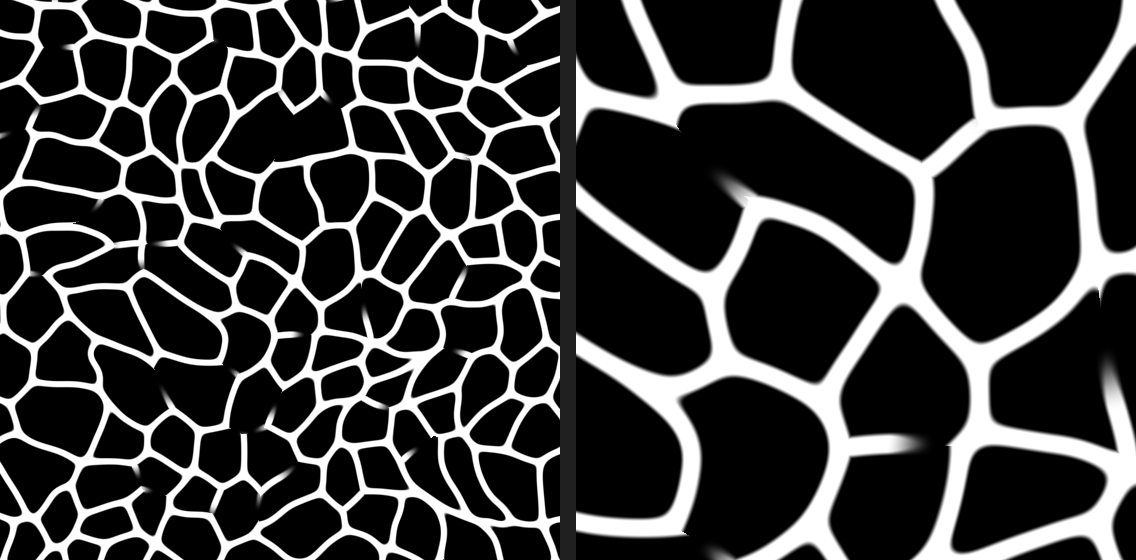
Left: the whole. Right: its middle third, enlarged.
Write a Shadertoy shader that draws this pattern.

```glsl
// Irregular network of white walls around black cells, like a tissue section.
// A jittered Voronoi grid is bent by noise; wall distances are converted back
// to canvas units for an even width, and a few walls fade out part way.

vec2 hash2(vec2 p) {
    vec3 q = fract(p.xyx * vec3(0.1031, 0.1030, 0.0973) + 0.37);
    q += dot(q, q.yzx + 33.33);
    return fract((q.xx + q.yz) * q.zy);
}

vec2 noise2(vec2 p) {
    vec2 i = floor(p), f = fract(p);
    f = f * f * f * (f * (f * 6.0 - 15.0) + 10.0);
    return mix(mix(hash2(i), hash2(i + vec2(1, 0)), f.x),
               mix(hash2(i + vec2(0, 1)), hash2(i + vec2(1, 1)), f.x), f.y) - 0.5;
}

// Cell centre: staggered rows with random offsets
vec2 site(vec2 cell) {
    float stagger = 0.5 * mod(cell.y, 2.0) - 0.25;
    return cell + 0.5 + vec2(stagger, 0.0) + 0.68 * (hash2(cell + 40.0) - 0.5);
}

// Canvas to grid space: wavy, with cells stretched diagonally at lower left
vec2 bend(vec2 uv) {
    vec2 axis = vec2(0.8, -0.6), r = uv - vec2(0.22, 0.4);
    vec2 p = uv - axis * 0.36 * dot(r, axis) * exp(-dot(r, r) * 10.0);
    return p * 11.2 + 1.0 * noise2(uv * 4.5 + 7.0) + 0.26 * noise2(uv * 13.0 + 31.0);
}

void mainImage(out vec4 fragColor, in vec2 fragCoord) {
    vec2 uv = fragCoord / iResolution.y;
    vec2 p = bend(uv);

    // Local stretch of the grid, used to measure walls in canvas units
    float h = 0.001;
    vec2 gradX = (bend(uv + vec2(h, 0)) - p) / h;
    vec2 gradY = (bend(uv + vec2(0, h)) - p) / h;

    // Nearest cell centre
    vec2 home = floor(p), homeSite = p;
    float nearest = 1e3;
    for (int y = -2; y <= 2; y++)
    for (int x = -2; x <= 2; x++) {
        vec2 cell = floor(p) + vec2(x, y), s = site(cell);
        float d = dot(s - p, s - p);
        if (d < nearest) { nearest = d; home = cell; homeSite = s; }
    }

    // Whole walls blend into rounded corners; broken walls are drawn apart
    float blend = 1e-12, brokenInk = 0.0;
    for (int y = -2; y <= 2; y++)
    for (int x = -2; x <= 2; x++) {
        if (x == 0 && y == 0) continue;
        vec2 cell = home + vec2(x, y), s = site(cell);
        vec2 normal = normalize(s - homeSite);
        vec2 fromMiddle = p - 0.5 * (s + homeSite);
        float d = -dot(fromMiddle, normal)
                / length(vec2(dot(gradX, normal), dot(gradY, normal)));

        vec2 chance = hash2(home + cell + 150.0);
        if (chance.x > 0.1) {
            blend += exp(-260.0 * d);
        } else {
            // Same direction seen from both sides of the wall
            vec2 along = vec2(-normal.y, normal.x) * (normal.x < 0.0 ? -1.0 : 1.0);
            float t = dot(fromMiddle, along) * (chance.x < 0.05 ? -1.0 : 1.0);
            float gap = smoothstep(-0.18, 0.25, t + 0.7 * (chance.y - 0.4));
            float halfWidth = mix(0.0058, 0.003, gap);
            float soft = mix(0.0016, 0.0045, gap);
            float ink = smoothstep(halfWidth + soft, halfWidth - soft, d);
            brokenInk = max(brokenInk, ink * (1.0 - gap));
        }
    }
    float wall = -log(blend) / 260.0;
    float ink = 1.0 - smoothstep(0.0039, 0.0071, wall);

    fragColor = vec4(vec3(max(ink, brokenInk)), 1.0);
}
```
